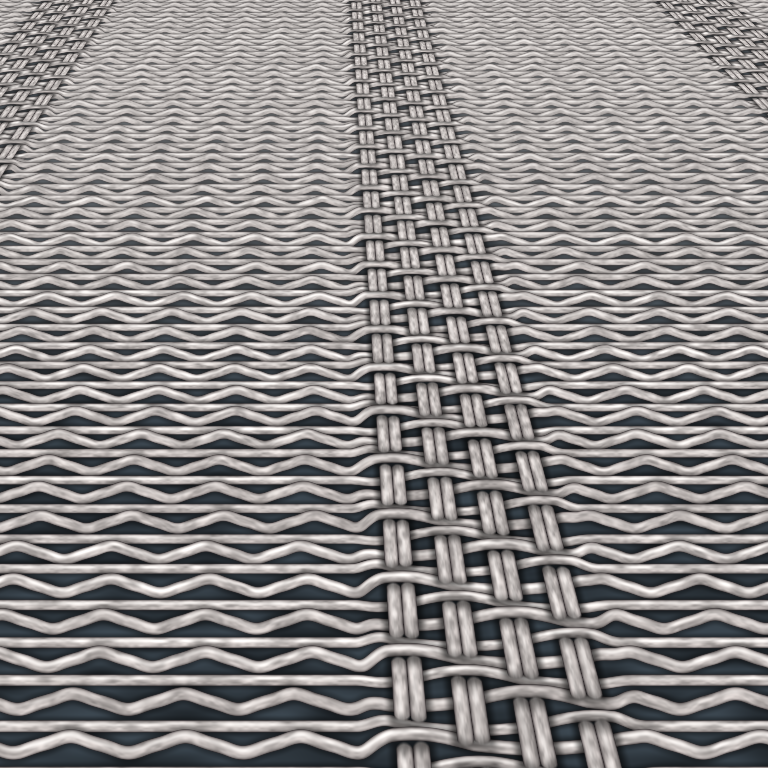
Reproduce this texture procedurally as a three.js fragment shader.

```glsl
// Woven wire screen seen in perspective: straight and crimped cross wires
// alternate, tied by bands of four double strands in a stepped twill.
// Wires are painted far to near, then the raised strand segments on top.
varying vec2 vUv;

const float VANISH_X = 0.43;       // where the strands converge
const float HORIZON = 0.4427;      // vanishing height above the top edge
const float WIRE_DEPTH = 65.05;    // wire index = WIRE_DEPTH / scale
const float BAND_PERIOD = 0.9;
const float BAND_START = 0.076;
const float STRAND_STEP = 0.0573;
const float STRAND_RADIUS = 0.0078;
const float CRIMP_PERIOD = 0.106;
const float PI = 3.14159265;

const vec3 FLOOR_COLOR = vec3(0.16, 0.19, 0.215);
const vec3 EDGE_COLOR = vec3(0.19, 0.17, 0.175);
const vec3 STEEL_COLOR = vec3(0.66, 0.635, 0.625);
const vec3 SHINE_COLOR = vec3(0.95, 0.94, 0.93);
const vec3 HAZE_COLOR = vec3(0.79, 0.775, 0.765);

float hash(vec2 p) {
  vec3 q = fract(vec3(p.xyx) * 0.1031);
  q += dot(q, q.yzx + 33.33);
  return fract((q.x + q.y) * q.z);
}

float noise(vec2 p) {
  vec2 i = floor(p), f = fract(p);
  f = f * f * (3.0 - 2.0 * f);
  return mix(mix(hash(i), hash(i + vec2(1.0, 0.0)), f.x),
             mix(hash(i + vec2(0.0, 1.0)), hash(i + vec2(1.0, 1.0)), f.x), f.y);
}

// Position across a band, in strands: 0 to 3 are the strand centres
float strandCoord(float u) {
  return (mod(u - BAND_START + 0.36, BAND_PERIOD) - 0.36) / STRAND_STEP;
}

float bandMask(float s) {
  return smoothstep(-0.9, -0.3, s) * (1.0 - smoothstep(3.3, 3.9, s));
}

// Height of cross wire k: crimped on even wires, woven inside the bands
float wireHeight(float u, float k) {
  float s = strandCoord(u);
  float crimped = 1.0 - mod(k, 2.0);
  float a = 2.0 * PI * (u + 0.025 + 0.022 * (hash(vec2(k, 3.0)) - 0.5)) / CRIMP_PERIOD;
  float crimp = crimped * 0.0068 * (cos(a) + 0.1 * cos(3.0 * a));
  float weave = cos(0.5 * PI * (k + s - 2.0));
  weave *= weave > 0.0 ? 0.010 : 0.004;
  return mix(crimp, weave, bandMask(s));
}

// Round metal shading; t runs -1 to 1 across, lit is the highlight position
vec3 metal(float t, float lit, float shine, vec2 grainPos) {
  float body = sqrt(max(1.0 - t * t, 0.0));
  float glint = exp(-pow((t - lit) / 0.36, 2.0));
  float grain = noise(grainPos);
  float speck = noise(grainPos * vec2(2.7, 1.9) + 17.0);
  vec3 c = mix(EDGE_COLOR, STEEL_COLOR, smoothstep(0.05, 0.95, body));
  c *= 0.76 + 0.34 * grain + 0.16 * speck;
  return mix(c, SHINE_COLOR, clamp(glint * shine * (0.25 + grain), 0.0, 0.9));
}

// Cross wire k, with a soft shadow on whatever lies behind it
vec3 paintWire(vec3 col, float x, float scale, float k, float soft) {
  float jitter = 0.16 * (hash(vec2(k, 9.0)) - 0.5);
  float place = k - 0.1 * mod(k, 2.0) + jitter;
  float u = (x - VANISH_X) * place / WIRE_DEPTH;
  float h = wireHeight(u, k);
  float slope = (wireHeight(u + 0.001, k) - h) / 0.001;
  float d = (scale * place / WIRE_DEPTH - 1.0 + h) / sqrt(1.0 + slope * slope);
  float radius = mix(0.0066, 0.0057, mod(k, 2.0));
  float t = d / radius;
  float shine = 0.3 + 0.65 * hash(vec2(k, 5.0)) + 0.2 * slope;
  vec3 c = metal(t, -0.3, shine, vec2(u * 75.0, k * 7.3 + t * 1.6));
  col *= mix(0.62, 1.0, smoothstep(0.8, 2.0, abs(t)));
  return mix(col, c, 1.0 - smoothstep(radius - soft, radius + soft, abs(d)));
}

// Raised part of the nearest double strand, which dives under at both ends
vec3 paintStrand(vec3 col, float u, float w, float soft) {
  float s = strandCoord(u);
  float i = clamp(floor(s + 0.5), 0.0, 3.0);
  float e = (s - i) * STRAND_STEP;
  float q = mod(w + i + 1.4, 4.0) - 2.0;
  float cell = floor((w + i + 1.4) / 4.0);
  float side = e < 0.0 ? -1.0 : 1.0;
  float t = (e - side * STRAND_RADIUS) / STRAND_RADIUS;
  float end = 1.57 + 0.1 * (hash(vec2(cell, i + side)) - 0.5) - 0.22 * t * t;
  float along = 1.0 - smoothstep(end - 0.08 - soft * w, end + 0.08, abs(q));
  float across = 1.0 - smoothstep(-soft, soft, abs(e) - 2.0 * STRAND_RADIUS);
  float shadow = (1.0 - smoothstep(1.9, 3.3, abs(e) / STRAND_RADIUS))
               * (1.0 - smoothstep(1.3, 2.0, abs(q)));
  vec3 c = metal(t, -0.15, 0.42, vec2(t * 1.8 + i * 9.0 + side * 4.0, w * 2.1));
  c *= mix(0.5, 1.0, 1.0 - smoothstep(0.85, 1.65, abs(q + 0.1)));
  return mix(col * (1.0 - 0.6 * shadow), c, along * across);
}

void main() {
  float scale = 1.0 - vUv.y + HORIZON;
  float w = WIRE_DEPTH / scale;
  float u = (vUv.x - VANISH_X) / scale;
  float soft = 0.75 * fwidth(vUv.y) / scale;

  vec3 col = FLOOR_COLOR * (0.7 + 0.7 * noise(vec2(u * 22.0, w * 1.5)));
  float nearest = floor(w + 0.5);
  for (int j = 0; j < 7; j++) {
    col = paintWire(col, vUv.x, scale, nearest + 3.0 - float(j), soft);
  }
  col = paintStrand(col, u, w, soft);

  // Pale haze in the distance
  float far = 1.0 - smoothstep(HORIZON, 1.05, scale);
  float open = 1.0 - 0.6 * bandMask(strandCoord(u));
  col = mix(col * 1.1, HAZE_COLOR, 0.42 * far * open);
  gl_FragColor = vec4(clamp(col, 0.0, 1.0), 1.0);
}
```
